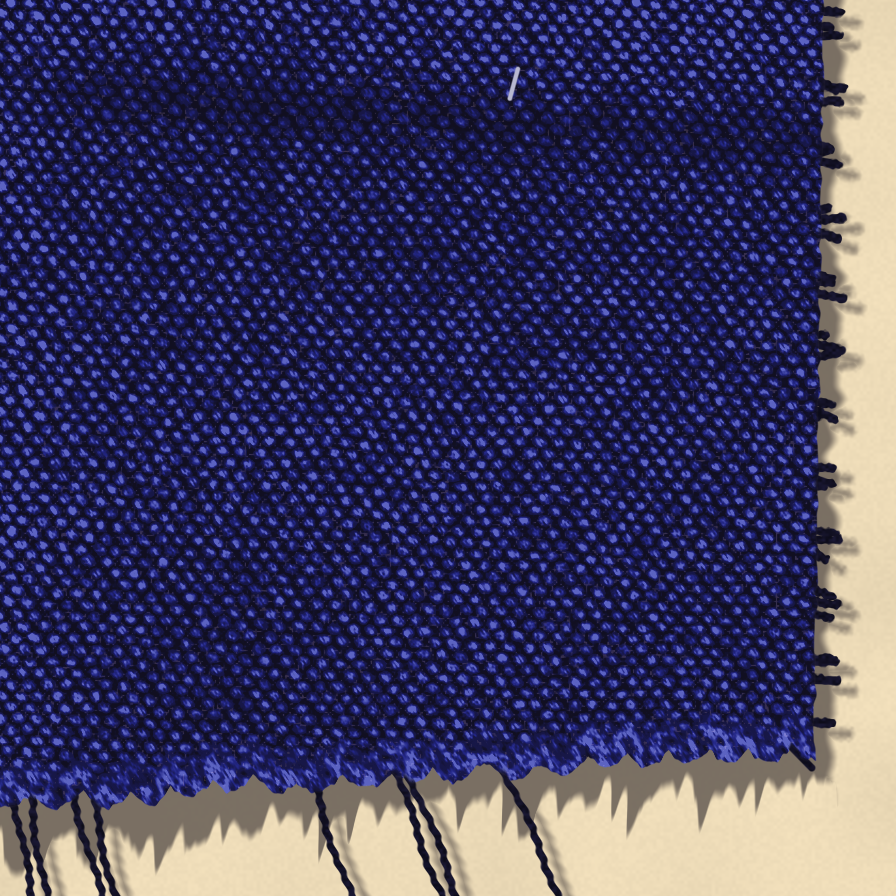
A Shadertoy shader for this texture:

```glsl
// Corner of a woven cloth lying on cream paper: staggered blue weft knots over
// dark warp, a looped hem, frayed side tufts and loose threads with shadows.
// Layers are built from distance functions and tinted with value noise.
#define COLS 48.0
#define ROWS 76.0
#define FAN 0.08
#define TUFTS 14.0
#define PAPER vec3(0.93, 0.86, 0.72)
#define SHADE vec3(0.44, 0.40, 0.36)
#define WARP vec3(0.065, 0.06, 0.13)
#define NAVY vec3(0.09, 0.09, 0.28)
#define BLUE vec3(0.135, 0.15, 0.53)
#define GLINT vec3(0.36, 0.39, 0.76)

float hash(vec2 p) {
    vec3 q = fract(p.xyx * 0.1031);
    q += dot(q, q.yzx + 33.33);
    return fract((q.x + q.y) * q.z);
}
float noise(vec2 p) {
    vec2 i = floor(p), f = fract(p);
    f = f * f * (3.0 - 2.0 * f);
    return mix(mix(hash(i), hash(i + vec2(1, 0)), f.x),
               mix(hash(i + vec2(0, 1)), hash(i + vec2(1, 1)), f.x), f.y);
}
float cover(float d, float soft) { return 1.0 - smoothstep(-soft, soft, d); }
float segment(vec2 p, vec2 a, vec2 b) {
    vec2 pa = p - a, ba = b - a;
    return length(pa - ba * clamp(dot(pa, ba) / dot(ba, ba), 0.0, 1.0));
}
// Cloth outline: scalloped lower hem and nearly straight right side
float hemLine(float x) {
    float scallop = abs(sin(x * 62.0 + 2.0 * noise(vec2(x * 14.0, 3.0))));
    return 0.115 + 0.063 * x - 0.016 * scallop
         - 0.012 * noise(vec2(x * 24.0, 8.0)) + 0.006 * noise(vec2(x * 190.0, 5.0));
}
float sideLine(float y) { return 0.905 + 0.012 * y + 0.004 * noise(vec2(y * 80.0, 1.0)); }
// Clusters of short dark warp ends along the right side
float tuftDist(vec2 p) {
    float d = 1.0;
    for (int i = 0; i < 9; i++) {
        vec2 id = vec2(floor(p.y * TUFTS) + float(i / 3) - 1.0, float(i % 3));
        float y = (id.x + 0.35 + 0.17 * id.y + 0.15 * hash(id + 11.0)) / TUFTS;
        if (y < 0.19) continue;
        vec2 root = vec2(0.903 + 0.012 * y, y);
        vec2 reach = vec2(0.008 + 0.022 * hash(id + 5.0), 0.016 * hash(id + 2.0) - 0.012);
        d = min(d, segment(p, root, root + reach) - 0.0035 - 0.003 * noise(p * 240.0));
    }
    return d;
}
// Long loose threads below the hem, single or in pairs
float threadDist(vec2 p) {
    float d = segment(p, vec2(0.865, 0.185), vec2(0.906, 0.143)) - 0.004;
    for (int i = 0; i < 10; i++) {
        float g = float(i / 2), twin = float(i % 2);
        if (i == 5 || i == 9) continue;
        float x = 0.015 + 0.14 * g - 0.13 * sin(2.1 * g) * exp(-0.4 * g) + 0.017 * twin;
        vec2 tip = vec2(x + 0.022 + 0.015 * g, -0.02);
        vec2 q = p - vec2(0.003 * sin(p.y * 45.0 + g + 2.0 * twin), 0.0);
        float twist = 0.001 * sin(p.y * 420.0 + p.x * 200.0);
        d = min(d, segment(q, vec2(x, hemLine(x) + 0.02), tip) - 0.004 - twist);
    }
    return d;
}
// Paper with the ragged shadow of the cloth and the soft shadow of the strands
vec3 paperColor(vec2 p, float strands) {
    vec3 c = PAPER * (0.955 + 0.05 * noise(p * 9.0) + 0.03 * noise(p * 260.0));
    vec2 q = p + vec2(-0.018, 0.022);
    float streak = noise(vec2(p.x * 100.0 - p.y * 15.0, 2.0));
    float sideGap = q.x - sideLine(q.y) - 0.02 * (noise(vec2(p.y * 45.0, 7.0)) - 0.5);
    float hemGap = hemLine(q.x) - 0.06 * streak * streak - q.y;
    float dark = max(cover(max(sideGap, hemGap), 0.007), 0.75 * cover(strands, 0.006));
    return mix(c, SHADE, 0.92 * dark);
}
vec3 clothColor(vec2 p) {
    // Staggered slanted knots on rows that fan out and waver
    vec2 q = p + vec2(-0.05 * p.y, (0.02 + FAN * p.y) * p.x);
    q += 0.008 * vec2(noise(p * 9.0), noise(p * 8.0 + 20.0));
    q += 0.0035 * vec2(noise(p * 60.0), noise(p * 60.0 + 30.0));
    float knot = 0.0;
    for (float j = -1.0; j < 2.0; j++) {
        float row = floor(q.y * ROWS) + j, x = q.x * COLS + 0.5 * mod(row, 2.0);
        vec2 id = vec2(floor(x), row), cell = vec2(fract(x), q.y * ROWS - row) - 0.5;
        cell += 0.16 * (vec2(hash(id), hash(id + 40.0)) - 0.5);
        float r = length(vec2(cell.x + 0.12 * cell.y, cell.y) / vec2(0.37, 0.52));
        knot = max(knot, (1.0 - smoothstep(0.2, 1.25, r)) * (0.78 + 0.34 * hash(id + 9.0)));
    }
    float fibre = noise(vec2(p.x * 400.0 + p.y * 250.0, p.y * 170.0 - p.x * 110.0));
    float grain = noise(p * 420.0);
    float tone = knot * (0.4 + 0.75 * fibre) + 0.24 * (grain - 0.4);
    // Looped weft ends along the hem
    float loops = noise(vec2(p.x * 150.0 + p.y * 60.0, p.y * 110.0)) * (0.5 + fibre);
    tone = mix(tone, loops, cover(p.y - hemLine(p.x) - 0.035, 0.018));
    // Broad light, bright left border and a dark crease near the top
    float crease = (p.y - 0.905 + 0.07 * p.x) / 0.035;
    float light = 0.86 + 0.25 * noise(p * 4.0) + 0.25 * smoothstep(0.86, 1.0, p.y);
    tone *= light + 0.2 * cover(p.x - 0.05, 0.05) - 0.3 * exp(-crease * crease);
    vec3 c = mix(WARP, NAVY, smoothstep(0.0, 0.2, tone));
    c = mix(c, BLUE, smoothstep(0.27, 0.62, tone));
    c = mix(c, GLINT, smoothstep(0.54, 0.88, tone));
    return c + vec3(0.13, 0.10, 0.06) * smoothstep(0.75, 0.95, grain) * (1.0 - knot);
}
void mainImage(out vec4 fragColor, in vec2 fragCoord) {
    vec2 p = fragCoord / iResolution.xy, lit = p + vec2(-0.018, 0.012);
    float px = 1.0 / iResolution.y;
    float cloth = max(p.x - sideLine(p.y), hemLine(p.x) - p.y);
    vec3 c = paperColor(p, min(tuftDist(lit), threadDist(lit)));
    c = mix(c, clothColor(p), cover(cloth, px));
    // Dark yarn emerging from under the cloth edge
    vec3 yarn = WARP * (0.7 + 0.9 * noise(p * vec2(260.0, 330.0)));
    float strands = cover(min(tuftDist(p), threadDist(p)), px);
    c = mix(c, yarn, strands * smoothstep(-0.008, 0.002, cloth));
    // Pale lint caught in the weave
    float lint = segment(p, vec2(0.569, 0.89), vec2(0.578, 0.923)) - 0.0025;
    fragColor = vec4(mix(c, vec3(0.72, 0.72, 0.82), cover(lint, px)), 1.0);
}
```
